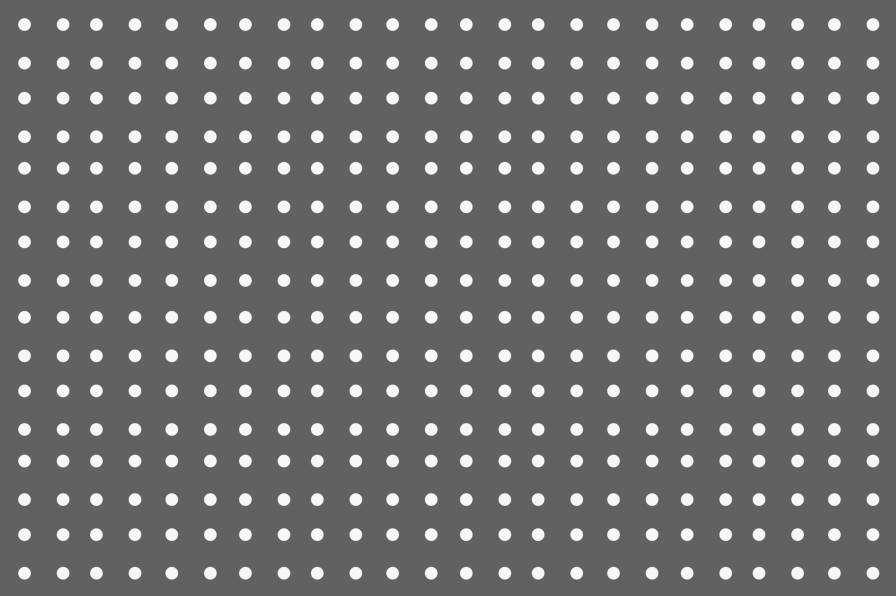
This pattern is drawn by a Shadertoy shader. Its source:

```glsl
const float CANVAS_HEIGHT = 340.0;
const float PAIR_GAP = 22.0;
const float DOT_RADIUS = 3.6;
const vec3 GROUND_COLOR = vec3(0.38);
const vec3 DOT_COLOR = vec3(0.97);

// Signed offset to the nearest dot line; lines come in pairs at uneven starts
float nearestLine(float coord, float first, float period, vec4 pairStarts) {
    float margin = 0.5 * PAIR_GAP;
    float local = mod(coord - first + margin, period) - margin;
    float nearest = period;
    for (int i = 0; i < 4; i++) {
        for (int j = 0; j < 2; j++) {
            float offset = local - pairStarts[i] - float(j) * PAIR_GAP;
            if (abs(offset) < abs(nearest)) nearest = offset;
        }
    }
    return nearest;
}

float discMask(vec2 offset, float radius, float softness) {
    return 1.0 - smoothstep(-softness, softness, length(offset) - radius);
}

void mainImage(out vec4 fragColor, in vec2 fragCoord) {
    // Canvas units, measured from the upper left
    float unitsPerPixel = CANVAS_HEIGHT / iResolution.y;
    vec2 position = vec2(fragCoord.x, iResolution.y - fragCoord.y) * unitsPerPixel;

    // Three column pairs and four row pairs per repeat
    vec2 offset = vec2(
        nearestLine(position.x, 14.0, 126.0, vec4(0.0, 41.0, 84.0, 84.0)),
        nearestLine(position.y, 14.0, 167.0, vec4(0.0, 42.0, 82.0, 124.0)));

    float dotMask = discMask(offset, DOT_RADIUS, 0.75 * unitsPerPixel);
    fragColor = vec4(mix(GROUND_COLOR, DOT_COLOR, dotMask), 1.0);
}
```
